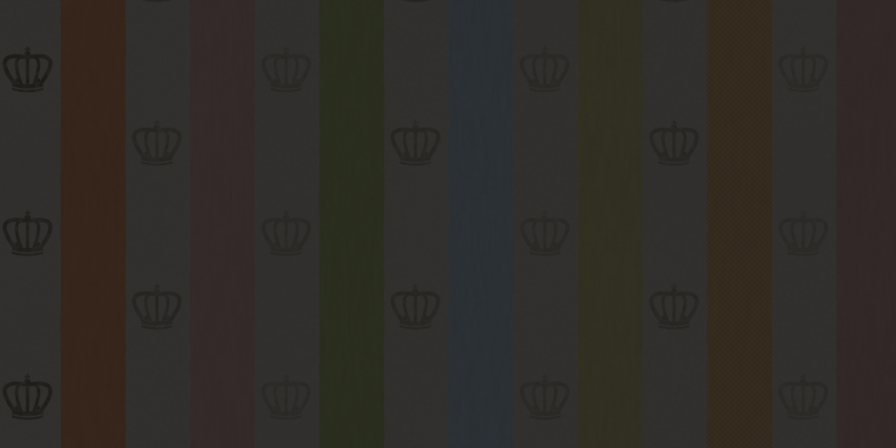
Reproduce this pattern procedurally as a Shadertoy shader.

```glsl
// Dim striped cloth: coloured bands alternate with grey ones that carry
// staggered rows of faint printed crowns. Crowns are distance fields made of
// mirrored Bezier arches; value noise and a fine weave give the fabric wear.
#define PITCH 0.2886        // distance between coloured bands
#define BAND_START 0.1354
#define BAND_WIDTH 0.1450
#define ROW_PITCH 0.3655    // distance between crowns in a column
#define ROW_START 0.1570    // first crown row, from the top
#define ROW_STAGGER 0.1640  // drop of every second column
#define CROWN_X 0.0615
#define CROWN_SIZE 0.0540   // half width of a crown
#define ARCH_WIDTH 0.085
#define GREY vec3(0.192, 0.186, 0.177)
#define INK vec3(0.085, 0.080, 0.060)
#define GRAIN 0.010

const vec3 BANDS[7] = vec3[7](
    vec3(0.210, 0.145, 0.103), vec3(0.205, 0.163, 0.163),
    vec3(0.165, 0.178, 0.115), vec3(0.165, 0.187, 0.205),
    vec3(0.188, 0.184, 0.128), vec3(0.205, 0.165, 0.118),
    vec3(0.195, 0.156, 0.152));

float hash(vec2 p) {
    vec3 q = fract(p.xyx * 0.1031);
    q += dot(q, q.yzx + 33.33);
    return fract((q.x + q.y) * q.z);
}

float noise(vec2 p) {
    vec2 i = floor(p), f = fract(p);
    f = f * f * (3.0 - 2.0 * f);
    return mix(mix(hash(i), hash(i + vec2(1, 0)), f.x),
               mix(hash(i + vec2(0, 1)), hash(i + vec2(1, 1)), f.x), f.y);
}

float segment(vec2 p, vec2 a, vec2 b) {
    vec2 d = b - a;
    return length(p - a - d * clamp(dot(p - a, d) / dot(d, d), 0.0, 1.0));
}

float box(vec2 p, vec2 halfSize) {
    vec2 d = abs(p) - halfSize;
    return length(max(d, 0.0)) + min(max(d.x, d.y), 0.0);
}

// Distance to a quadratic Bezier, approximated by short segments
float arch(vec2 p, vec2 a, vec2 control, vec2 b) {
    float d = 10.0;
    vec2 last = a;
    for (int i = 1; i <= 10; i++) {
        float t = float(i) / 10.0;
        vec2 next = mix(mix(a, control, t), mix(control, b, t), t);
        d = min(d, segment(p, last, next));
        last = next;
    }
    return d;
}

float crown(vec2 p) {
    p.x = abs(p.x);
    vec2 peak = vec2(0.05, 0.55);
    // Arches and centre post
    float d = arch(p, vec2(0.58, -0.50), vec2(1.52, 0.80), peak) - ARCH_WIDTH;
    d = min(d, arch(p, vec2(0.27, -0.55), vec2(0.74, 0.70), peak) - 0.8 * ARCH_WIDTH);
    d = min(d, segment(p, vec2(0.0, -0.55), vec2(0.0, 0.55)) - 0.8 * ARCH_WIDTH);
    // Orb and cross
    d = min(d, length(p - vec2(0.0, 0.67)) - 0.13);
    d = min(d, box(p - vec2(0.0, 0.84), vec2(0.035, 0.14)));
    d = min(d, box(p - vec2(0.0, 0.87), vec2(0.11, 0.035)));
    // Curved base split by a thin groove, with studs above it
    vec2 rim = p - vec2(0.0, -0.74 + 0.22 * p.x * p.x);
    float base = box(rim, vec2(0.64, 0.17));
    d = min(d, max(base, 0.025 - abs(rim.y + 0.04)));
    return min(d, length(p - vec2(0.42, -0.43)) - 0.11);
}

void mainImage(out vec4 fragColor, in vec2 fragCoord) {
    vec2 p = fragCoord / iResolution.y;
    p.y = 1.0 - p.y;
    float pixel = 1.0 / iResolution.y;

    // Coloured bands with slightly uneven woven edges
    float offset = p.x - BAND_START + 0.002 * (noise(p * vec2(9.0, 45.0)) - 0.5);
    float index = floor(offset / PITCH + 0.25);
    float edge = abs(offset - index * PITCH - 0.5 * BAND_WIDTH) - 0.5 * BAND_WIDTH;
    float band = 1.0 - smoothstep(-pixel, pixel, edge);
    int id = clamp(int(index), 0, 6);
    vec3 color = mix(GREY, BANDS[id], band);

    // Crowns, darkest in the first column
    float column = floor((p.x - CROWN_X) / PITCH + 0.5);
    float odd = mod(column, 2.0);
    float drop = p.y - ROW_START - odd * ROW_STAGGER;
    float row = floor(drop / ROW_PITCH + 0.5);
    vec2 local = vec2(p.x - CROWN_X - column * PITCH, row * ROW_PITCH - drop) / CROWN_SIZE;
    float soft = pixel / CROWN_SIZE;
    float print = 1.0 - smoothstep(-soft, soft, crown(local));
    float strength = column < 0.5 ? 0.62 : 0.24 + 0.10 * odd;
    strength *= 0.90 + 0.20 * hash(vec2(column, row) + 7.0);
    strength *= 0.70 + 0.50 * noise(p * 110.0);
    color = mix(color, INK, print * strength * (1.0 - band));

    // Grain, long threads and broad fading; the sixth band has a dotted weave
    float grain = noise(p * 190.0) - 0.5;
    float thread = noise(p * vec2(150.0, 22.0)) - 0.5;
    float fade = noise(p * 5.0 + 3.0) - 0.5;
    vec2 weave = cos(p * 6.28318 * 84.0);
    float dots = id == 5 ? weave.x * weave.y : 0.0;
    color *= 1.0 + GRAIN * (3.0 * grain + 2.0 * fade + band * (4.0 * thread + 4.0 * dots));

    fragColor = vec4(color, 1.0);
}
```
